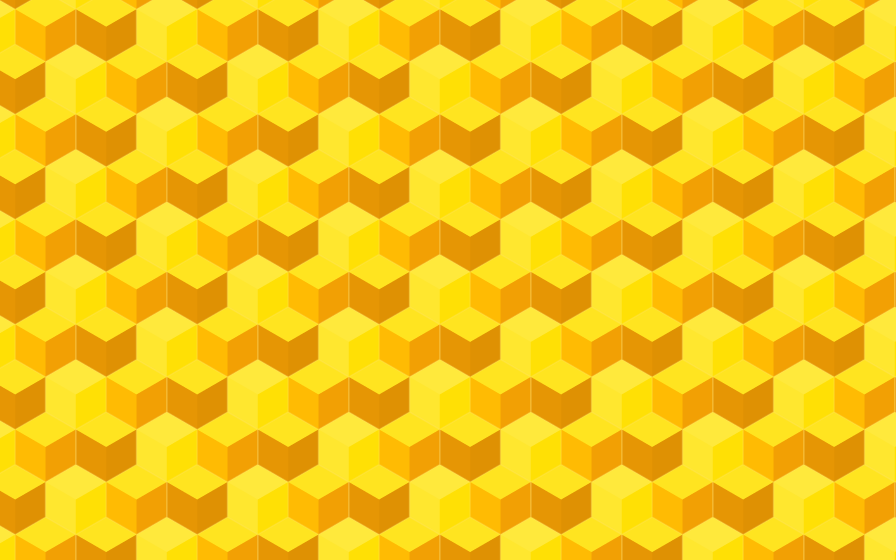
A Shadertoy shader for this pattern:

```glsl
const float CUBE_WIDTH = 0.10833;              // relative to canvas height
const vec2  LATTICE_ORIGIN = vec2(0.08125, 0.5771);
const float SEAM_HALF_WIDTH = 0.011;           // relative to cube width
const float SEAM_SOFT = 0.28;
const float SEAM_STRONG = 0.5;
const vec3  SEAM_COLOR = vec3(1.0, 0.89, 0.46);
const int   SAMPLES = 4;                       // per axis
const float SQRT3 = 1.7320508;

// Top, left and right face of each of the three cubes in a row
const vec3 FACES[9] = vec3[9](
    vec3(1.00, 0.895, 0.125), vec3(1.00, 0.735, 0.01), vec3(0.95, 0.627, 0.015),
    vec3(1.00, 0.895, 0.125), vec3(0.902, 0.588, 0.015), vec3(0.875, 0.568, 0.01),
    vec3(1.00, 0.912, 0.235), vec3(1.00, 0.904, 0.185), vec3(1.00, 0.880, 0.02));

// Offset from the centre of the nearest pointy-top hexagon of width one
vec2 hexOffset(vec2 p) {
    vec2 period = vec2(1.0, SQRT3);
    vec2 shifted = p - 0.5 * period;
    vec2 a = p - period * floor(p / period + 0.5);
    vec2 b = shifted - period * floor(shifted / period + 0.5);
    return dot(a, a) < dot(b, b) ? a : b;
}

vec3 cubePattern(vec2 p) {
    vec2 local = hexOffset(p);
    vec2 center = p - local;

    // Every row slides by one and a half cubes
    float row = floor(center.y / (0.5 * SQRT3) + 0.5);
    int cube = int(mod(floor(center.x - 1.5 * row + 0.5), 3.0));

    int face = local.x < 0.0 ? 1 : 2;
    if (local.y * SQRT3 > abs(local.x)) face = 0;
    vec3 color = FACES[cube * 3 + face];

    // Pale hairline around each cube, clearest between the two shaded cubes
    vec2 q = abs(local);
    float sideReach = q.x;
    float slantReach = dot(q, vec2(0.5, 0.5 * SQRT3));
    float seam = step(0.5 - SEAM_HALF_WIDTH, max(sideReach, slantReach));
    bool shadedJoin = sideReach > slantReach
        && ((cube == 0 && local.x > 0.0) || (cube == 1 && local.x < 0.0));
    return mix(color, SEAM_COLOR, seam * (shadedJoin ? SEAM_STRONG : SEAM_SOFT));
}

void mainImage(out vec4 fragColor, in vec2 fragCoord) {
    // Average a grid of samples to smooth all edges
    vec3 sum = vec3(0.0);
    for (int j = 0; j < SAMPLES; j++) {
        for (int i = 0; i < SAMPLES; i++) {
            vec2 jitter = (vec2(i, j) + 0.5) / float(SAMPLES) - 0.5;
            vec2 uv = (fragCoord + jitter) / iResolution.y;
            sum += cubePattern((uv - LATTICE_ORIGIN) / CUBE_WIDTH);
        }
    }
    fragColor = vec4(sum / float(SAMPLES * SAMPLES), 1.0);
}
```
